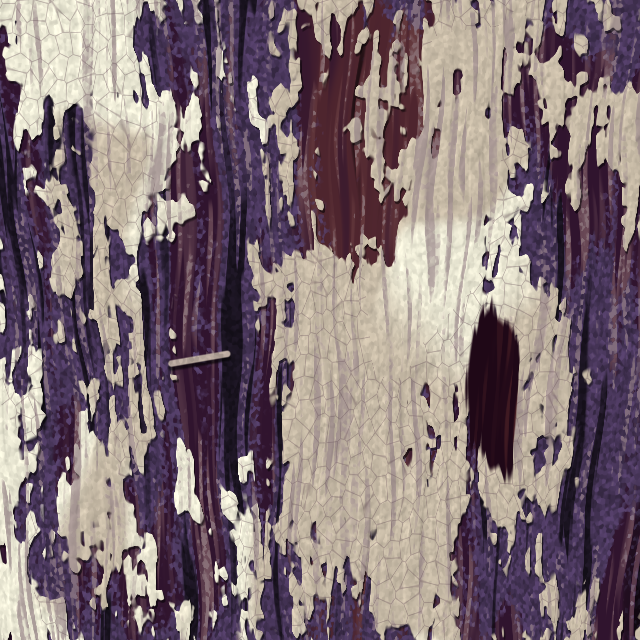
Reproduce this texture procedurally as a WebGL 1 fragment shader.

```glsl
precision highp float;
// Weathered wood: cream and beige paint flaking off dark, upright purple grain.
uniform vec2 u_resolution;

vec2 hash2(vec2 p) {
  return fract(sin(vec2(dot(p, vec2(127.1, 311.7)), dot(p, vec2(269.5, 183.3)))) * 43758.5);
}

// Cellular noise: x = softly blended cell value, y = distance to the cell border.
vec2 cells(vec2 p) {
  vec2 cell = floor(p), local = fract(p);
  float total = 0.0, weights = 0.0, nearest = 9.0, second = 9.0;
  for (int j = -1; j <= 1; j++) {
    for (int i = -1; i <= 1; i++) {
      vec2 g = vec2(float(i), float(j));
      vec2 d = g + hash2(cell + g) - local;
      float sq = dot(d, d), w = exp(-8.0 * sq);
      total += w * hash2(cell + g + 37.0).x;
      weights += w;
      second = min(second, max(nearest, sq));
      nearest = min(nearest, sq);
    }
  }
  return vec2(total / weights, sqrt(second) - sqrt(nearest));
}

// Bend the grain: it leans outward to the left and wavers slightly.
vec2 bendGrain(vec2 p) {
  p.x += 0.16 * (p.y - 0.5) * (0.5 - p.x);
  p.x += 0.006 * sin(p.y * 9.0 + p.x * 14.0) + 0.003 * sin(p.y * 23.0 - p.x * 31.0);
  return p;
}

// Paint thickness; bare wood below zero.
float paintHeight(vec2 p) {
  float h = 0.34 * cells(p * vec2(7.0, 2.8) + 3.0).x;
  h += 0.25 * cells(p * vec2(17.0, 7.0) + 11.0).x;
  h += 0.15 * cells(p * vec2(40.0, 20.0) + 23.0).x;
  h += 0.10 * cells(p * vec2(95.0, 60.0) + 5.0).x;
  h += 0.16 * cells(p * vec2(80.0, 5.0) + 41.0).x;
  float layout = 0.06 * cos(10.8 * (p.x - 0.12)) + 0.1 * (p.y - 0.5);
  return h + layout - 0.495;
}

float segmentDistance(vec2 p, vec2 a, vec2 b) {
  vec2 ab = b - a;
  return length(p - a - ab * clamp(dot(p - a, ab) / dot(ab, ab), 0.0, 1.0));
}

void main() {
  vec2 uv = gl_FragCoord.xy / u_resolution;
  vec2 p = bendGrain(uv);
  float pixel = 1.0 / u_resolution.y;

  float fibre = cells(p * vec2(150.0, 7.0)).x;
  float grain = cells(p * vec2(60.0, 3.0) + 17.0).x;
  float speck = cells(p * vec2(210.0, 150.0)).x;
  float patches = cells(p * vec2(9.0, 3.0) + 53.0).x;

  // Bare wood, with remnants of indigo undercoat and rusty streaks
  vec3 wood = mix(vec3(0.19, 0.08, 0.18), vec3(0.42, 0.29, 0.34), smoothstep(0.45, 0.95, fibre));
  float rust = exp(-pow((p.x - 0.57) / 0.13, 2.0)) + 0.35 * patches;
  wood = mix(wood, vec3(0.37, 0.18, 0.18), 0.65 * smoothstep(0.35, 0.8, rust * (0.4 + grain)));
  float indigo = 0.55 * patches + 0.3 * grain + 0.15 * speck - 0.2 * rust;
  vec3 undercoat = vec3(0.28, 0.21, 0.35) * (0.72 + 0.56 * speck);
  wood = mix(wood, undercoat, smoothstep(0.33, 0.43, indigo));
  wood = mix(wood, vec3(0.58, 0.5, 0.52), 0.7 * smoothstep(0.78, 0.95, 0.75 * fibre + 0.35 * speck));
  wood *= 1.0 - 0.65 * smoothstep(0.68, 0.85, grain) * smoothstep(0.6, 0.3, fibre);

  // Paint: cream to the left, beige to the right, cracked and worn along the grain
  float tone = 0.5 + 0.6 * (0.47 - p.x) + 0.6 * (cells(p * vec2(8.0, 4.0) + 71.0).x - 0.5);
  vec3 paint = mix(vec3(0.79, 0.74, 0.66), vec3(0.94, 0.93, 0.85), smoothstep(0.4, 0.6, tone));
  paint *= 0.92 + 0.13 * speck;
  paint = mix(paint, vec3(0.6, 0.53, 0.54), 0.75 * smoothstep(0.62, 0.85, 0.8 * fibre + 0.2 * speck));
  float crack = cells(p * vec2(48.0, 32.0) + 29.0).y;
  paint = mix(paint, vec3(0.42, 0.33, 0.36), 0.35 * smoothstep(0.1, 0.0, crack) * step(0.4, patches));

  // Flakes, lit from the upper left and casting a thin shadow
  float height = paintHeight(p);
  float uphill = paintHeight(p + vec2(-0.002, 0.004));
  float mask = smoothstep(-0.012, 0.012, height);
  wood *= 1.0 - 0.55 * smoothstep(-0.015, 0.015, uphill);
  paint *= 1.0 + clamp((height - uphill) * 1.2, -0.12, 0.08);
  vec3 color = mix(wood, paint, mask);

  // Rotten hollow
  vec2 q = (uv - vec2(0.775, 0.38)) / vec2(0.036, 0.13);
  float hollow = length(q) + 0.5 * (grain - 0.5) + 0.3 * (fibre - 0.5);
  vec3 rot = mix(vec3(0.12, 0.03, 0.09), vec3(0.3, 0.13, 0.15), smoothstep(0.5, 0.9, fibre));
  color = mix(color, rot, smoothstep(1.08, 0.96, hollow));

  // Loose splinter and its shadow
  vec2 a = vec2(0.268, 0.432), b = vec2(0.355, 0.447);
  float shade = segmentDistance(uv, a - vec2(0.0, 0.006), b - vec2(0.0, 0.006));
  color *= 1.0 - 0.6 * smoothstep(0.008, 0.003, shade);
  float splinter = segmentDistance(uv, a, b) - 0.005;
  color = mix(color, vec3(0.7, 0.64, 0.6) * (0.9 + 0.2 * speck), smoothstep(pixel, -pixel, splinter));

  gl_FragColor = vec4(color, 1.0);
}
```
